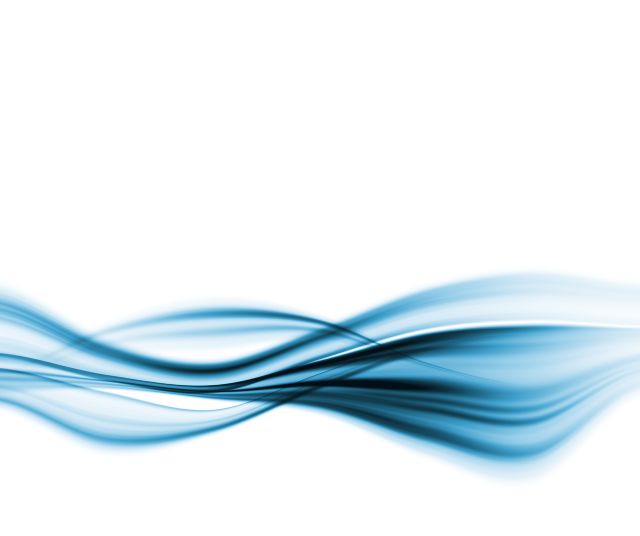
Reproduce this background procedurally as a Shadertoy shader.

```glsl
const int KNOTS = 7;
const float COARSE_STRANDS = 10.0;
const float FINE_STRANDS = 27.0;
const float STRAND_CONTRAST = 0.55;
const float STRAND_DRIFT = 2.5;

// Ink ramp, from bare paper to the deepest overlap
const vec3 INK_RAMP[7] = vec3[7](
    vec3(1.00, 1.00, 1.00), vec3(0.82, 0.91, 0.96), vec3(0.58, 0.80, 0.91),
    vec3(0.25, 0.63, 0.80), vec3(0.12, 0.41, 0.54), vec3(0.06, 0.21, 0.27),
    vec3(0.01, 0.06, 0.09));

// Ribbon edges and ink strength, at evenly spaced knots from left to right
const float SWEEP_TOP[7] = float[7](0.486, 0.377, 0.336, 0.399, 0.477, 0.511, 0.486);
const float SWEEP_LOW[7] = float[7](0.330, 0.287, 0.265, 0.327, 0.383, 0.399, 0.389);
const float SWEEP_INK[7] = float[7](0.42, 0.66, 1.00, 0.82, 0.48, 0.20, 0.10);
const float FAN_TOP[7] = float[7](0.343, 0.302, 0.283, 0.330, 0.383, 0.400, 0.391);
const float FAN_LOW[7] = float[7](0.260, 0.271, 0.251, 0.221, 0.136, 0.087, 0.252);
const float FAN_INK[7] = float[7](0.42, 0.50, 0.85, 1.10, 1.05, 0.62, 0.20);
const float ARCH_TOP[7] = float[7](0.315, 0.408, 0.455, 0.417, 0.327, 0.283, 0.283);
const float ARCH_LOW[7] = float[7](0.283, 0.333, 0.338, 0.364, 0.312, 0.268, 0.268);
const float ARCH_INK[7] = float[7](0.00, 0.20, 0.46, 0.62, 0.25, 0.00, 0.00);
const float LOOP_TOP[7] = float[7](0.315, 0.271, 0.237, 0.305, 0.374, 0.390, 0.390);
const float LOOP_LOW[7] = float[7](0.229, 0.143, 0.184, 0.268, 0.338, 0.370, 0.370);
const float LOOP_INK[7] = float[7](0.42, 0.46, 0.62, 0.75, 0.30, 0.00, 0.00);

float hash(vec2 p) {
    return fract(sin(dot(p, vec2(127.1, 311.7))) * 43758.5453);
}

float noise(vec2 p) {
    vec2 cell = floor(p), f = fract(p);
    f = f * f * (3.0 - 2.0 * f);
    return mix(mix(hash(cell), hash(cell + vec2(1, 0)), f.x),
               mix(hash(cell + vec2(0, 1)), hash(cell + vec2(1, 1)), f.x), f.y);
}

// Catmull-Rom curve through the knots
float curve(float knots[7], float x) {
    float s = clamp(x, 0.0, 1.0) * float(KNOTS - 1);
    int i = min(int(s), KNOTS - 2);
    float t = s - float(i);
    float a = knots[max(i - 1, 0)], b = knots[i];
    float c = knots[i + 1], d = knots[min(i + 2, KNOTS - 1)];
    return b + 0.5 * t * (c - a + t * (2.0 * a - 5.0 * b + 4.0 * c - d
             + t * (3.0 * (b - c) + d - a)));
}

float bump(float t, float centre, float width) {
    float d = (t - centre) / width;
    return exp(-d * d);
}

// Returns the depth across a ribbon (0 top, 1 bottom) and its masked ink
vec2 ribbon(vec2 uv, float top[7], float low[7], float ink[7],
            vec2 softness, float seed) {
    float upper = curve(top, uv.x);
    float width = max(upper - curve(low, uv.x), 0.01);
    float t = (upper - uv.y) / width;
    float widthPx = width * iResolution.y;
    vec2 fade = max(softness, vec2(1.5 / widthPx));
    float mask = smoothstep(0.0, fade.x, t) * smoothstep(0.0, fade.y, 1.0 - t);

    // Long strands follow the ribbon; fine ones vanish where it is narrow
    float drift = uv.x * STRAND_DRIFT + seed;
    float coarse = noise(vec2(t * COARSE_STRANDS + seed, drift)) - 0.5;
    float fine = noise(vec2(t * FINE_STRANDS + seed, drift * 1.3)) - 0.5;
    fine *= smoothstep(1.0, 4.0, widthPx / FINE_STRANDS);
    float strands = 1.0 + STRAND_CONTRAST * (coarse + fine);
    return vec2(t, mask * strands * max(curve(ink, uv.x), 0.0));
}

vec3 inkColour(float density) {
    vec3 colour = INK_RAMP[0];
    for (int i = 1; i < 7; i++)
        colour = mix(colour, INK_RAMP[i], clamp(density * 6.0 - float(i - 1), 0.0, 1.0));
    return colour;
}

void mainImage(out vec4 fragColor, in vec2 fragCoord) {
    vec2 uv = fragCoord / iResolution.xy;

    vec2 sweep = ribbon(uv, SWEEP_TOP, SWEEP_LOW, SWEEP_INK, vec2(0.30, 0.06), 3.0);
    vec2 fan = ribbon(uv, FAN_TOP, FAN_LOW, FAN_INK, vec2(0.04, 0.22), 11.0);
    vec2 arch = ribbon(uv, ARCH_TOP, ARCH_LOW, ARCH_INK, vec2(0.30, 0.25), 23.0);
    vec2 loop = ribbon(uv, LOOP_TOP, LOOP_LOW, LOOP_INK, vec2(0.04, 0.25), 37.0);

    // Light and dark bands across each ribbon
    sweep.y *= 0.28 + 0.65 * bump(sweep.x, 0.36, 0.19) + 0.50 * bump(sweep.x, 0.95, 0.10);
    fan.y *= 0.34 + 0.62 * bump(fan.x, 0.08, 0.10) + 0.56 * bump(fan.x, 0.42, 0.06)
           + 0.45 * bump(fan.x, 0.60, 0.09) + 0.26 * bump(fan.x, 0.77, 0.09);
    arch.y *= 0.28 + 0.65 * bump(arch.x, 0.35, 0.10) + 0.35 * bump(arch.x, 0.62, 0.08);
    loop.y *= 0.16 + 0.60 * bump(loop.x, 0.03, 0.06) + 0.70 * bump(loop.x, 0.70, 0.16)
            + 0.25 * bump(loop.x, 0.42, 0.06);

    // Translucent layers deepen where they cross
    vec4 clear = 1.0 - clamp(vec4(sweep.y, fan.y, arch.y, loop.y), 0.0, 1.0);
    float density = 1.0 - clear.x * clear.y * clear.z * clear.w;
    fragColor = vec4(inkColour(density), 1.0);
}
```
